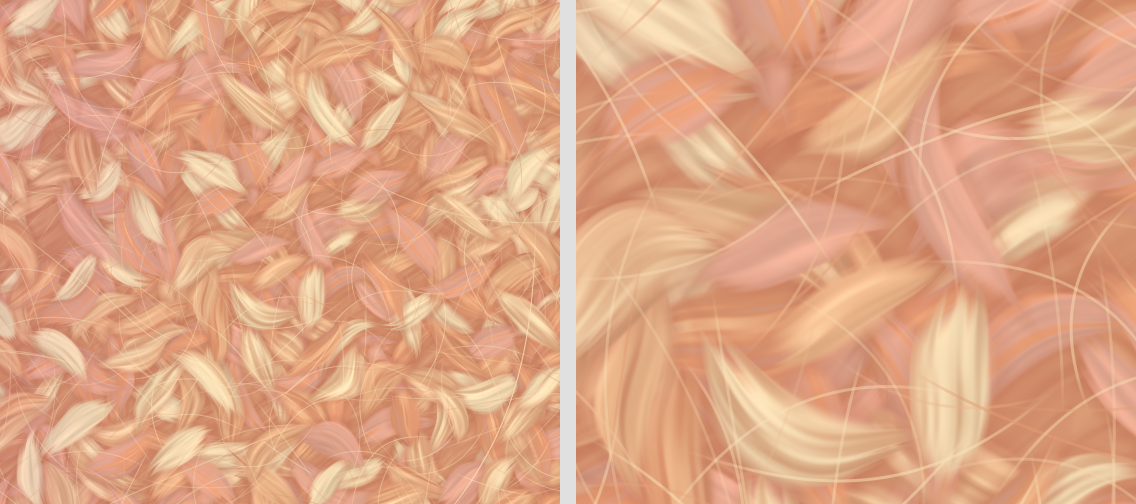
Left, the full canvas; right, a detail of the centre.
This texture is drawn by a Shadertoy shader. Its source:

```glsl
// Fluffy peach mohair knit: layers of bent, frayed yarn tufts scattered on
// jittered cells, each streaked along its length and shading what lies below,
// then covered by fine curly hairs and a few long loose ones.

#define TUFT_LAYERS 5
#define HAIR_LAYERS 8
#define TUFT_CELL 0.13
#define HAIR_CELL 0.16
#define LOOSE_CELL 0.50
#define STREAK_FREQ 115.0
#define HAIR_WIDTH 0.0010
#define SHADOW vec3(0.75, 0.44, 0.33)
#define CORAL vec3(0.89, 0.60, 0.44)
#define PEACH vec3(0.91, 0.70, 0.53)
#define PINK vec3(0.91, 0.67, 0.58)
#define CREAM vec3(0.95, 0.86, 0.70)

vec4 hash4(vec2 p) {
    vec4 q = fract(p.xyxy * vec4(0.1031, 0.1030, 0.0973, 0.1099));
    q += dot(q, q.wzxy + 33.33);
    return fract((q.xxyz + q.yzzw) * q.zywx);
}

float valueNoise(vec2 p) {
    vec2 i = floor(p), f = fract(p);
    f = f * f * (3.0 - 2.0 * f);
    float low = mix(hash4(i).x, hash4(i + vec2(1, 0)).x, f.x);
    float high = mix(hash4(i + vec2(0, 1)).x, hash4(i + vec2(1, 1)).x, f.x);
    return mix(low, high, f.y);
}

// Fibres run along x and vary quickly along y
float streaks(vec2 p) {
    return 0.6 * valueNoise(p * vec2(11.0, STREAK_FREQ))
         + 0.4 * valueNoise(p * vec2(19.0, STREAK_FREQ * 2.1) + 37.0);
}

vec2 rotate(vec2 p, float a) {
    float c = cos(a), s = sin(a);
    return vec2(c * p.x + s * p.y, c * p.y - s * p.x);
}

// Two families of slopes, as in the legs of knitted stitches
float stitchAngle(float pick, float spread) {
    return pick < 0.5 ? mix(0.2, 1.0, spread) : mix(-1.6, -0.4, spread);
}

vec3 yarnColor(float t) {
    vec3 c = mix(PINK, CORAL, smoothstep(0.15, 0.32, t));
    c = mix(c, PEACH, smoothstep(0.32, 0.52, t));
    return mix(c, CREAM, smoothstep(0.55, 0.88, t));
}

void addTufts(inout vec3 col, vec2 p, float layer) {
    vec2 grid = p / TUFT_CELL + layer * vec2(0.37, 0.61);
    for (int k = 0; k < 9; k++) {
        vec2 id = floor(grid) + vec2(k % 3 - 1, k / 3 - 1);
        vec4 h = hash4(id + layer * 17.0 + 5.0);
        vec4 g = hash4(id + layer * 29.0 + 71.0);
        vec2 q = (grid - id - 0.5 - 0.7 * (h.xy - 0.5)) * TUFT_CELL;
        q = rotate(q, stitchAngle(h.z, h.w));
        q.y += (g.x - 0.5) * 9.0 * q.x * q.x;

        // Taper the tuft so that its fibres gather at both ends
        float halfLength = mix(0.060, 0.092, g.y);
        float halfWidth = mix(0.022, 0.037, g.z);
        float along = q.x / halfLength;
        float across = q.y / (halfWidth * max(1.0 - 0.45 * along * along, 0.35));
        float r = along * along + across * across;
        if (r > 2.2) continue;

        float n = streaks(vec2(q.x, across * halfWidth) + h.xy * 9.0);
        float cover = smoothstep(1.15, 0.5, r + (n - 0.5) * 1.2);
        float side = 0.045 * across * sign(cos(h.z * 6.0));
        float tone = g.w + (n - 0.5) * 0.5 + 0.06 * sin(p.x * 5.0 + p.y * 4.0);
        vec3 c = yarnColor(tone) * (0.89 + 0.22 * n + side);
        c = mix(c, SHADOW, 0.22 * smoothstep(0.35, 1.1, r));
        col = mix(col, SHADOW, 0.24 * smoothstep(2.2, 0.7, r));
        col = mix(col, c, cover * 0.95);
    }
}

void addHairs(inout vec3 col, vec2 p, float seed, float cell, float curl, float strength) {
    vec2 grid = p / cell + seed * vec2(0.43, 0.29);
    float pixel = 1.0 / iResolution.y;
    for (int k = 0; k < 9; k++) {
        vec2 id = floor(grid) + vec2(k % 3 - 1, k / 3 - 1);
        vec4 h = hash4(id + seed * 13.0 + 140.0);
        vec4 g = hash4(id + seed * 31.0 + 210.0);
        vec2 q = rotate((grid - id - 0.5 - 0.6 * (h.xy - 0.5)) * cell, h.z * 3.14 - 1.2);

        // Parabola plus a slow wave, with distance corrected for slope
        float bend = (h.w - 0.5) * curl / cell;
        float freq = 2.5 / cell, wave = 0.05 * cell * g.x;
        float phase = q.x * freq + g.y * 6.28;
        float slope = 2.0 * bend * q.x + wave * freq * cos(phase);
        float d = abs(q.y - bend * q.x * q.x - wave * sin(phase)) / sqrt(1.0 + slope * slope);
        float reach = cell * mix(0.45, 0.85, g.z);
        float line = clamp((HAIR_WIDTH - d) / pixel + 0.5, 0.0, 1.0);
        line *= smoothstep(reach, reach * 0.5, abs(q.x));
        vec3 c = mix(CORAL, CREAM * 1.03, smoothstep(0.05, 0.45, g.w));
        col = mix(col, c, line * strength * mix(0.4, 1.0, g.x));
    }
}

void mainImage(out vec4 fragColor, in vec2 fragCoord) {
    vec2 p = fragCoord / iResolution.y;
    vec2 warped = p + 0.006 * sin(p.yx * 23.0 + vec2(0.0, 2.0))
                    + 0.003 * sin(p.yx * 51.0 + p * 17.0);

    // Deep ground seen between tufts
    float ground = streaks(rotate(warped, 0.6));
    vec3 col = mix(SHADOW, PEACH, 0.2 + 0.6 * ground);

    for (int i = 0; i < TUFT_LAYERS; i++) addTufts(col, warped, float(i));
    for (int i = 0; i < HAIR_LAYERS; i++) addHairs(col, p, float(i), HAIR_CELL, 1.5, 0.55);
    addHairs(col, p, 11.0, LOOSE_CELL, 1.1, 0.85);

    // Broad drift from rosy left to warm right
    float rosy = smoothstep(0.5, 0.0, p.x + 0.08 * sin(p.y * 7.0));
    col *= mix(vec3(1.0), vec3(0.98, 0.96, 1.02), rosy);
    fragColor = vec4(clamp(col, 0.0, 1.0), 1.0);
}
```
